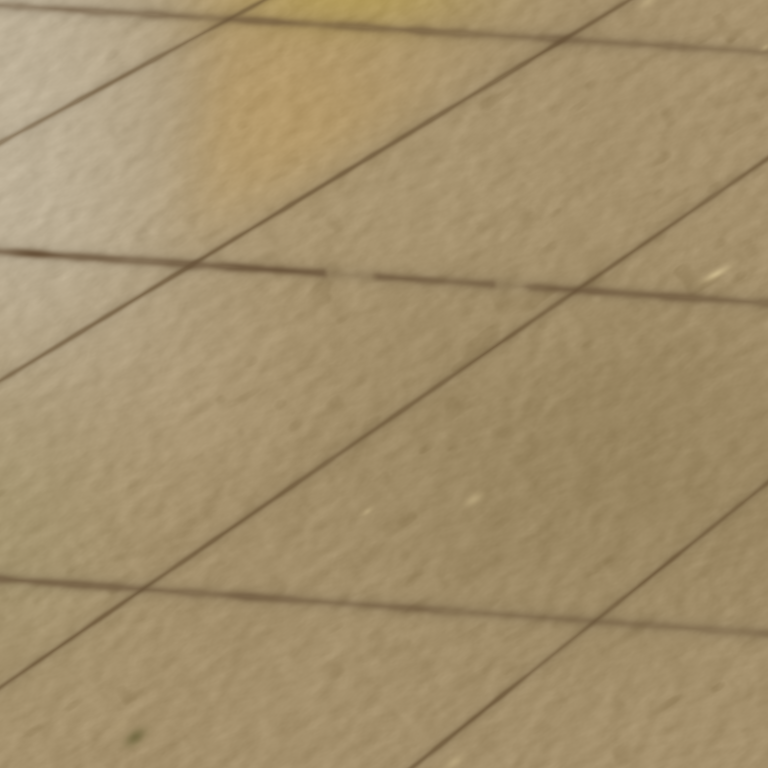
Reproduce this texture procedurally as a Shadertoy shader.

```glsl
// Worn sandstone paving seen at an angle: two families of joints converge in
// perspective, crossing a warm stone surface with fine pitted grain, pale
// chips, a soft sheen at the left and an amber stain near the top.

float hash(vec2 p) {
    p = fract(p * vec2(0.1031, 0.1137));
    p += dot(p, p.yx + 33.33);
    return fract((p.x + p.y) * p.x * 17.3);
}

float noise(vec2 p) {
    vec2 i = floor(p), f = fract(p);
    f = f * f * (3.0 - 2.0 * f);
    return mix(mix(hash(i), hash(i + vec2(1, 0)), f.x),
               mix(hash(i + vec2(0, 1)), hash(i + vec2(1, 1)), f.x), f.y);
}

float fbm(vec2 p) {
    float sum = 0.0, amp = 0.5;
    for (int i = 0; i < 4; i++) {
        sum += amp * noise(p);
        p = mat2(1.6, 1.2, -1.2, 1.6) * p + 7.3;
        amp *= 0.5;
    }
    return sum;
}

// Soft blob of radius r, equal to 1 at its centre
float blob(vec2 p, vec2 centre, vec2 r) {
    vec2 q = (p - centre) / r;
    return exp(-dot(q, q));
}

// Distance, in canvas units, to the nearest whole value of a joint coordinate
float jointDistance(float t) {
    float slope = length(vec2(dFdx(t), dFdy(t))) * iResolution.y;
    return abs(t - round(t)) / max(slope, 1e-4);
}

float groove(float d, float width) {
    return exp(-d * d / (width * width));
}

// Sparse pale chips, one candidate per grid cell, stretched along the grain
float chips(vec2 p) {
    float sum = 0.0;
    vec2 cell = floor(p);
    for (int y = -1; y <= 1; y++)
    for (int x = -1; x <= 1; x++) {
        vec2 c = cell + vec2(x, y);
        vec2 centre = c + 0.2 + 0.6 * vec2(hash(c + 31.0), hash(c + 57.0));
        float size = mix(0.05, 0.11, hash(c + 83.0));
        sum += step(0.86, hash(c + 11.0)) * blob(p, centre, size * vec2(1.5, 0.7));
    }
    return sum;
}

void mainImage(out vec4 fragColor, in vec2 fragCoord) {
    vec2 uv = fragCoord / iResolution.xy;

    // Perspective coordinates: whole numbers lie on the joints
    float c = (uv.y - 0.711 * uv.x) / (1.0 - 0.21 * uv.x);
    float column = (0.814 - c) / (0.3664 - 0.112 * c);
    float h = uv.y + uv.x * (0.0715 - 0.012 * uv.y * uv.y);
    float row = (0.993 - h) / (0.404 - 0.124 * h);

    // Grain runs along the diagonal joints
    vec2 grain = mat2(0.84, -0.54, 0.54, 0.84) * uv;
    vec2 fine = grain * vec2(42.0, 75.0) + 20.0;
    float streak = fbm(fine);
    float relief = streak - fbm(fine + vec2(0.35, -0.6));
    float mottle = fbm(grain * vec2(6.0, 10.0) + 40.0);
    float pits = smoothstep(0.72, 0.95, noise(grain * vec2(32.0, 60.0) + 90.0)) * smoothstep(0.4, 0.65, mottle);

    // Broad light and colour
    vec3 stone = vec3(0.645, 0.565, 0.424);
    stone = mix(stone, vec3(0.594, 0.519, 0.375), 0.9 * blob(uv, vec2(0.78, 0.40), vec2(0.37, 0.25)));
    stone = mix(stone, vec3(0.668, 0.592, 0.450), 0.7 * blob(uv, vec2(0.50, 0.77), vec2(0.22, 0.15)));
    stone = mix(stone, vec3(0.640, 0.580, 0.435), 0.8 * blob(uv, vec2(0.0, 0.33), vec2(0.15, 0.2)));
    stone = mix(stone, vec3(0.668, 0.588, 0.450), 0.6 * blob(uv, vec2(0.22, 0.52), vec2(0.16, 0.13)));
    float sheen = smoothstep(0.42, 0.0, uv.x) * smoothstep(0.3, 0.75, uv.y);
    stone = mix(stone, vec3(0.742, 0.690, 0.592), sheen);

    // Amber stain within one column, yellow above the first row joint
    float amber = blob(uv, vec2(0.37, 0.86), vec2(0.2, 0.18))
                * smoothstep(0.18, 0.31, uv.x + 0.04 * (mottle - 0.5))
                * smoothstep(1.12, 0.75, column);
    stone = mix(stone, vec3(0.715, 0.605, 0.410), 0.85 * amber);
    float yellow = blob(uv, vec2(0.46, 1.01), vec2(0.15, 0.05));
    stone = mix(stone, vec3(0.710, 0.618, 0.340), 0.8 * yellow);

    // Surface texture
    stone += 0.028 * (mottle - 0.47) + 0.035 * (streak - 0.47) + 0.05 * relief - 0.035 * pits;

    // Diagonal joints: thin, soft, varying in depth along their length
    float wobble = 0.0016 * (noise(uv * 40.0) - 0.5);
    float dColumn = jointDistance(column) + wobble;
    float depth = mix(0.48, 0.72, noise(vec2(uv.x * 14.0, round(column) * 7.0)));
    stone *= 1.0 - 0.05 * groove(dColumn, 0.010);
    stone = mix(stone, vec3(0.400, 0.315, 0.205), depth * groove(dColumn, 0.0034));

    // Row joints: wider, fading to the right, filled in places on the middle row
    float dRow = jointDistance(row) + 2.0 * wobble;
    float wear = mix(0.70, 0.44, uv.x) * (0.65 + 0.6 * noise(vec2(uv.x * 22.0, round(row) * 9.0)));
    float filled = smoothstep(0.42, 0.43, uv.x) * smoothstep(0.495, 0.48, uv.x)
                 + smoothstep(0.64, 0.65, uv.x) * smoothstep(0.69, 0.675, uv.x);
    float middleRow = 1.0 - step(0.5, abs(row - 1.0));
    wear *= 1.0 - 0.75 * filled * middleRow;
    wear *= mix(0.85, 1.15, middleRow);
    stone *= 1.0 - 0.06 * groove(dRow, 0.013);
    stone = mix(stone, vec3(0.405, 0.320, 0.225), wear * groove(dRow, 0.0056));

    // Pale chips, one larger sliver, and a dark mossy spot
    float chip = chips(grain * 11.0) * smoothstep(0.3, 0.7, uv.x - 0.5 * uv.y + 0.3);
    vec2 sliver = mat2(0.88, -0.47, 0.47, 0.88) * (uv - vec2(0.932, 0.643));
    chip = max(0.45 * chip, 0.85 * blob(sliver, vec2(0), vec2(0.017, 0.0045)));
    stone = mix(stone, vec3(0.820, 0.745, 0.570), chip);
    vec2 moss = mat2(0.8, -0.6, 0.6, 0.8) * (uv - vec2(0.176, 0.04));
    stone = mix(stone, vec3(0.390, 0.365, 0.210), 0.7 * blob(moss, vec2(0), vec2(0.014, 0.008)));

    fragColor = vec4(clamp(stone, 0.0, 1.0), 1.0);
}
```
